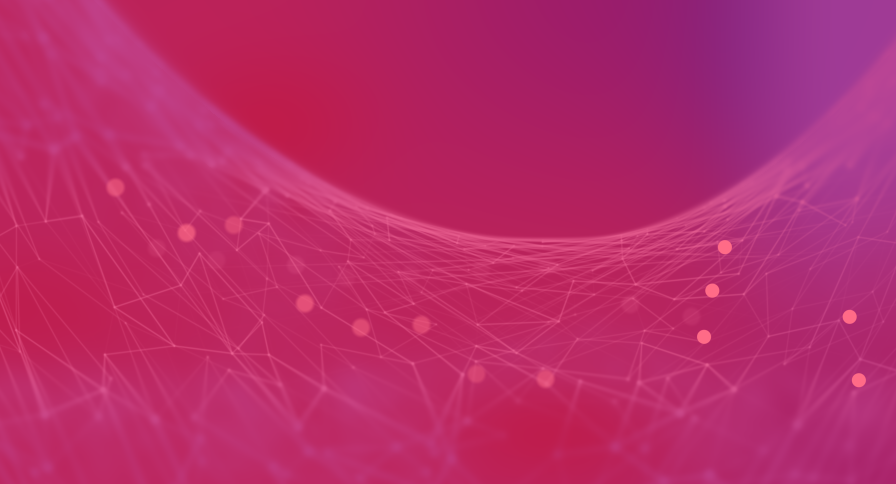
Reproduce this background procedurally as a WebGL 2 fragment shader.

```glsl
#version 300 es
precision highp float;
// Crimson and violet backdrop with a sagging web of glowing threads and soft discs.
uniform vec2 u_resolution;
out vec4 fragColor;

const vec3 CRIMSON = vec3(0.735, 0.135, 0.35);
const vec3 SCARLET = vec3(0.755, 0.1, 0.27);
const vec3 PLUM = vec3(0.60, 0.11, 0.42);
const vec3 INDIGO = vec3(0.51, 0.15, 0.51);
const vec3 VIOLET = vec3(0.63, 0.24, 0.60);
const vec3 ORCHID = vec3(0.76, 0.28, 0.58);
const vec3 PINK = vec3(0.97, 0.44, 0.62);
const vec3 CORAL = vec3(1.0, 0.42, 0.53);
const float SAG_X = 1.135;

float hash(vec2 p) {
  vec3 q = fract(p.xyx * vec3(0.1031, 0.1030, 0.0973));
  q += dot(q, q.yzx + 33.33);
  return fract((q.x + q.y) * q.z);
}

vec2 hash2(vec2 p) { return vec2(hash(p), hash(p + 57.3)); }

float cornerSlope(vec2 cell, vec2 offset) {
  return dot(hash2(cell) * 2.0 - 1.0, offset);
}

float gradientNoise(vec2 p) {
  vec2 i = floor(p), f = fract(p), u = f * f * (3.0 - 2.0 * f);
  vec2 e = vec2(1.0, 0.0);
  return mix(mix(cornerSlope(i, f), cornerSlope(i + e, f - e), u.x),
             mix(cornerSlope(i + e.yx, f - e.yx), cornerSlope(i + 1.0, f - 1.0), u.x), u.y);
}

float bell(float x, float width) { return exp(-x * x / (width * width)); }

float glow(vec2 p, vec2 center, vec2 size) {
  vec2 d = (p - center) / size;
  return exp(-dot(d, d));
}

// Height of the hanging upper rim.
float rimHeight(float x) {
  float d = x - SAG_X, d2 = d * d;
  return 0.505 + mix(0.58, 0.82, smoothstep(-0.1, 0.2, d)) * d2 * d2 / (d2 + 0.02);
}

float segmentDistance(vec2 p, vec2 a, vec2 b) {
  vec2 ab = b - a, ap = p - a;
  return length(ap - ab * clamp(dot(ap, ab) / dot(ab, ab), 0.0, 1.0));
}

// Jittered grid vertex, with rows packed towards the rim.
vec2 webVertex(vec2 cell, vec2 size, float seed) {
  vec2 q = (cell + 0.1 + 0.8 * hash2(cell + seed)) * size;
  float row = max(q.y, 0.0);
  return vec2(q.x, rimHeight(q.x) - row * row);
}

float web(vec2 p, vec2 size, float width, float seed) {
  vec2 home = floor(vec2(p.x, sqrt(max(rimHeight(p.x) - p.y, 0.0))) / size);
  float light = 0.0;
  for (int k = 0; k < 9; k++) {
    vec2 cell = home + vec2(k % 3, k / 3) - 1.0;
    vec2 a = webVertex(cell, size, seed);
    light += 0.5 * bell(length(p - a), width * 1.7);
    for (int j = 0; j < 4; j++) {
      vec2 link = j < 3 ? vec2(1.0, float(j) - 1.0) : vec2(0.0, 1.0);
      vec2 b = webVertex(cell + link, size, seed);
      float strength = smoothstep(0.25, 1.0, hash(cell + seed + float(j) * 13.7));
      light += strength * bell(segmentDistance(p, a, b), width);
    }
  }
  return light;
}

// Long threads that touch the rim and fade along their length.
float tangentThreads(vec2 p, float width) {
  float light = 0.0;
  for (int i = 0; i < 64; i++) {
    vec2 r = hash2(vec2(float(i), 4.0));
    float x = mix(0.4, 1.7, (float(i) + r.x) / 64.0);
    float slope = (rimHeight(x + 0.01) - rimHeight(x - 0.01)) / 0.02;
    vec2 along = normalize(vec2(1.0, slope + 0.2 * (r.x - 0.5)));
    vec2 d = p - vec2(x, rimHeight(x) - 0.07 * r.y * r.y);
    float across = d.y * along.x - d.x * along.y;
    light += bell(across, width) * bell(dot(d, along), 0.12 + 0.32 * r.y);
  }
  return light;
}

// Row of discs scattered about a line from one place to another.
float discs(vec2 p, vec2 from, vec2 to, int count, float radius, float soft, vec2 jitter, float seed) {
  float light = 0.0;
  for (int i = 0; i < count; i++) {
    vec2 r = hash2(vec2(float(i) + seed, seed));
    vec2 center = mix(from, to, (float(i) + 0.5) / float(count)) + (r - 0.5) * jitter;
    float disc = 1.0 - smoothstep(radius - soft, radius + soft, length(p - center));
    light = max(light, disc * mix(1.0, 0.4 + 0.6 * r.x, step(0.005, soft)));
  }
  return light;
}

vec3 backdrop(vec2 p) {
  vec3 c = mix(CRIMSON, PLUM, smoothstep(0.35, 1.05, p.y) * smoothstep(0.4, 1.4, p.x));
  c = mix(c, INDIGO, 0.75 * glow(p, vec2(1.57, 0.95), vec2(0.2, 0.4)));
  c = mix(c, VIOLET, smoothstep(1.42, 1.75, p.x) * smoothstep(0.1, 0.75, p.y) * 0.9);
  c = mix(c, PLUM, 0.6 * glow(p, vec2(1.8, 0.05), vec2(0.4, 0.35)));
  c = mix(c, SCARLET, 0.75 * glow(p, vec2(0.56, 0.74), vec2(0.2, 0.15)));
  return mix(c, SCARLET, 0.55 * glow(p, vec2(0.05, 0.36), vec2(0.3, 0.13)));
}

void main() {
  vec2 p = gl_FragCoord.xy / u_resolution.y;
  float side = abs(p.x - SAG_X), depth = rimHeight(p.x) - p.y;
  float blur = max(smoothstep(0.29, 0.06, p.y), smoothstep(0.52, 0.74, p.y));
  float width = max(0.0017, 0.5 / u_resolution.y) + 0.009 * blur;
  float inside = smoothstep(-0.003 - 0.06 * side * side, 0.006 + 0.04 * side, depth);
  float cloud = 0.85 + 0.8 * gradientNoise(p * 7.0) + 0.5 * gradientNoise(p * 17.0);
  vec3 color = backdrop(p);

  // Haze beneath the rim and along the low arch.
  float rimHaze = inside * exp(-max(depth, 0.0) / 0.26) * smoothstep(0.05, 0.8, side);
  float arch = 0.17 + 0.1 * bell(p.x - 1.18, 0.22);
  float lowHaze = bell(p.y - arch, p.y < arch ? 0.2 : 0.08);
  float hollow = glow(p, vec2(1.13, 0.1), vec2(0.2, 0.1));
  color = mix(color, ORCHID, clamp(cloud * (0.6 * rimHaze + 0.3 * lowHaze * (1.0 - hollow)), 0.0, 0.7));
  color = mix(color, SCARLET, 0.6 * hollow);

  // Threads, sharpest across the middle.
  float threads = 0.75 * web(p, vec2(0.13, 0.088), width, 3.0);
  threads += 0.45 * web(p, vec2(0.17, 0.07), width, 41.0);
  threads = threads * inside * mix(0.8, 0.42, blur) * (1.0 - 0.75 * hollow);
  threads += tangentThreads(p, width) * mix(0.48, 0.08, blur);
  threads += bell(depth, 0.004 + 0.05 * side * side) * mix(0.7, 0.25, smoothstep(0.1, 0.6, side));
  vec3 threadColor = mix(PINK, ORCHID, max(blur, 0.6 * smoothstep(1.4, 1.8, p.x)));
  color = mix(color, threadColor, 0.8 * (1.0 - exp(-threads)));

  // Soft discs on the left, crisp columns on the right.
  float edge = 0.7 / u_resolution.y;
  vec2 loose = vec2(0.06, 0.12), tight = vec2(0.02);
  color = mix(color, PINK, 0.2 * discs(p, vec2(0.25, 0.55), vec2(1.5, 0.36), 9, 0.018, 0.005, loose, 9.0));
  color = mix(color, CORAL, 0.8 * discs(p, vec2(0.18, 0.62), vec2(1.2, 0.18), 8, 0.018, 0.005, loose, 2.0));
  color = mix(color, CORAL, discs(p, vec2(1.505, 0.53), vec2(1.455, 0.26), 3, 0.0145, edge, tight, 5.0));
  color = mix(color, CORAL, discs(p, vec2(1.755, 0.41), vec2(1.78, 0.16), 2, 0.0145, edge, tight, 7.0));
  fragColor = vec4(color, 1.0);
}
```
